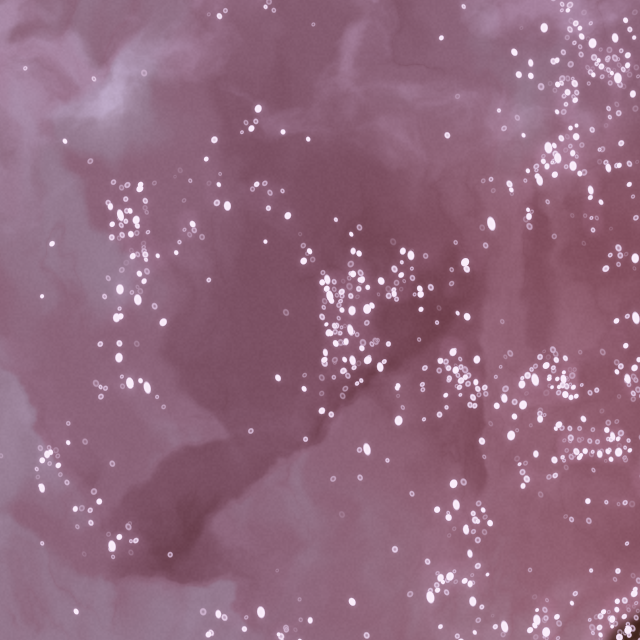
Write a three.js fragment shader that draws this texture.

```glsl
// Moist folded mauve tissue with soft creases and clustered ring-shaped glints.
#define DEEP vec3(0.41, 0.24, 0.29)
#define DARK vec3(0.485, 0.315, 0.385)
#define MID vec3(0.55, 0.39, 0.47)
#define PALE vec3(0.585, 0.475, 0.555)
#define LIGHT vec3(0.68, 0.59, 0.68)
#define GLINT_DIM vec3(0.82, 0.71, 0.82)
#define GLINT_HOT vec3(0.98, 0.93, 0.98)
#define GLINT_CELLS 72.0
#define GLINT_DENSITY 0.5
#define GLINT_SOFT 0.0017
#define GRAIN 0.022

varying vec2 vUv;

vec3 hash3(vec2 p) {
  vec3 q = fract(vec3(p.xyx) * vec3(0.1031, 0.1030, 0.0973));
  q += dot(q, q.yxz + 33.33);
  return fract((q.xxy + q.yzz) * q.zyx);
}

float noise(vec2 p) {
  vec2 i = floor(p), f = fract(p);
  f = f * f * (3.0 - 2.0 * f);
  float low = mix(hash3(i).x, hash3(i + vec2(1.0, 0.0)).x, f.x);
  float high = mix(hash3(i + vec2(0.0, 1.0)).x, hash3(i + 1.0).x, f.x);
  return mix(low, high, f.y);
}

float fbm(vec2 p) {
  float sum = 0.0, amp = 0.5;
  for (int i = 0; i < 5; i++) {
    sum += amp * noise(p);
    p = mat2(1.6, 1.2, -1.2, 1.6) * p + 7.3;
    amp *= 0.5;
  }
  return sum;
}

float blob(vec2 p, vec2 center, float size) {
  vec2 d = (p - center) / size;
  return exp(-dot(d, d));
}

// Bowed fold from a to b: lit lobe on its left, shadow on its right.
float fold(vec2 p, vec2 a, vec2 b, float bow, float depth) {
  vec2 ab = b - a, ap = p - a;
  float u = dot(ap, ab) / dot(ab, ab);
  float v = (ab.x * ap.y - ab.y * ap.x) / length(ab) - bow * 4.0 * u * (1.0 - u);
  float ends = smoothstep(-0.1, 0.25, u) * (1.0 - smoothstep(0.75, 1.1, u));
  float lit = 0.35 * exp(-max(v, 0.0) / 0.07);
  float shade = -exp(min(v, 0.0) / 0.04);
  float vary = noise(p * 9.0 + 31.0);
  float soft = mix(0.006, 0.028, vary);
  return ends * depth * mix(1.25, 0.5, vary) * mix(shade, lit, smoothstep(-soft, soft, v));
}

// Share of cells that hold a glint: patches of tight knots.
float cluster(vec2 p) {
  float patches = smoothstep(0.35, 0.8, noise(p * vec2(6.0, 8.0) + 3.7));
  float knots = smoothstep(0.4, 0.75, noise(p * vec2(27.0, 20.0) + 11.0));
  float bare = smoothstep(0.08, 0.24, length(p - vec2(0.36, 0.2)));
  return (patches * knots + 0.1 * patches + 0.02) * mix(0.75, 1.2, p.x) * bare;
}

// Jittered discs with bright rims; hot ones are filled and glow a little.
float glints(vec2 p, float cells, float radius, float stretch, float heat, float seed) {
  float light = 0.0;
  vec2 home = floor(p * cells);
  for (int y = -1; y <= 1; y++) {
    for (int x = -1; x <= 1; x++) {
      vec2 cell = home + vec2(float(x), float(y));
      vec3 place = hash3(cell + seed);
      vec3 kind = hash3(cell + seed + 57.0);
      float on = step(place.z, GLINT_DENSITY * cluster((cell + 0.5) / cells));
      vec2 d = p - (cell + 0.1 + 0.8 * place.xy) / cells;
      d.x += (kind.z - 0.5) * 0.4 * d.y;
      d.y *= mix(1.0, stretch, kind.z);
      float r = radius * mix(0.7, 1.15, kind.x);
      float power = mix(0.2, 1.0, max(kind.y, heat));
      float dist = length(d);
      float disc = 1.0 - smoothstep(r - GLINT_SOFT, r + GLINT_SOFT, dist);
      float core = mix(0.45, 1.0, smoothstep(0.6, 0.95, power));
      float rim = mix(core, 1.0, smoothstep(0.1, 0.7, dist / r));
      float glow = 0.26 * power * exp(-dist * dist / (r * r * 3.0));
      light = max(light, on * max(disc * rim * power, glow));
    }
  }
  return light;
}

vec3 tissueColor(float t) {
  vec3 c = mix(DEEP, DARK, smoothstep(-0.1, 0.2, t));
  c = mix(c, MID, smoothstep(0.2, 0.45, t));
  c = mix(c, PALE, smoothstep(0.45, 0.66, t));
  return mix(c, LIGHT, smoothstep(0.64, 0.98, t));
}

void main() {
  vec2 p = vUv;
  vec2 warp = vec2(fbm(p * 7.0), fbm(p * 7.0 + 19.0)) - 0.48;
  vec2 q = p + 0.14 * warp;

  // Broad tone: dark red centre right, paler towards the rim
  float tone = 0.19 + 0.52 * length(q - vec2(0.66, 0.6));
  tone += 0.55 * (fbm(q * vec2(5.0, 3.5) + 2.0) - 0.48);
  tone += 0.3 * blob(q, vec2(0.17, 0.84), 0.1) + 0.2 * blob(q, vec2(0.55, 0.2), 0.16);
  tone += 0.16 * blob(q, vec2(0.84, 0.84), 0.15) + 0.14 * blob(q, vec2(0.06, 0.6), 0.14);
  tone -= 0.25 * blob(q, vec2(0.28, 0.17), 0.07);

  // Upright fibres and faint wrinkles between the lobes
  float fibre = noise(q * vec2(34.0, 6.0)) - 0.5;
  float wrinkle = 1.0 - abs(2.0 * fbm(q * vec2(8.0, 5.0) + 40.0) - 0.96);
  tone += 0.09 * fibre - 0.13 * pow(wrinkle, 12.0) * noise(p * 6.0 + 5.0);

  // Overlapping lobes
  tone += fold(q, vec2(0.38, 0.28), vec2(0.05, 0.81), -0.02, 0.32);
  tone += fold(q, vec2(0.71, 0.54), vec2(0.25, 0.12), 0.02, 0.34);
  tone += fold(q, vec2(0.26, 0.11), vec2(-0.03, 0.40), -0.02, 0.34);
  tone += fold(q, vec2(0.43, 0.04), vec2(0.0, 0.17), -0.02, 0.3);
  tone += fold(q, vec2(0.12, 0.19), vec2(0.37, 0.31), 0.02, 0.32);
  tone += fold(q, vec2(0.71, 0.64), vec2(0.76, 0.08), 0.01, 0.22);
  tone += fold(q, vec2(0.86, 0.74), vec2(0.88, 0.40), 0.01, 0.18);
  tone += fold(q, vec2(0.22, 0.95), vec2(0.05, 0.84), 0.01, 0.2);

  // Warm right side, cool wet sheen, fine grain
  vec3 color = tissueColor(tone);
  float warmth = smoothstep(0.3, 1.0, p.x) * (1.0 - smoothstep(0.6, 0.95, p.y));
  color *= mix(vec3(0.995, 1.0, 1.01), vec3(1.05, 0.97, 0.95), warmth);
  float sheen = smoothstep(0.5, 0.8, fbm(q * vec2(9.0, 12.0) + 60.0));
  color += vec3(0.08, 0.09, 0.11) * sheen * (0.3 + smoothstep(0.6, 0.95, p.y));
  color += vec3(0.05, 0.045, 0.06) * cluster(p);
  color += GRAIN * (noise(p * 330.0) - 0.5);
  float corner = length(p - vec2(1.0, 0.0)) + 0.1 * warp.x;
  color = mix(color, vec3(0.25, 0.13, 0.1), 1.0 - smoothstep(0.015, 0.05, corner));

  // Two layers of small glints and one of larger smeared ones
  float light = glints(p, GLINT_CELLS, 0.0047, 0.85, 0.0, 5.0);
  light = max(light, glints(p, GLINT_CELLS, 0.0042, 0.85, 0.0, 211.0));
  light = max(light, glints(p, GLINT_CELLS * 0.5, 0.0056, 0.55, 0.85, 403.0));
  color = mix(color, GLINT_DIM, smoothstep(0.0, 0.65, light));
  color = mix(color, GLINT_HOT, smoothstep(0.5, 0.9, light));
  gl_FragColor = vec4(color, 1.0);
}
```
